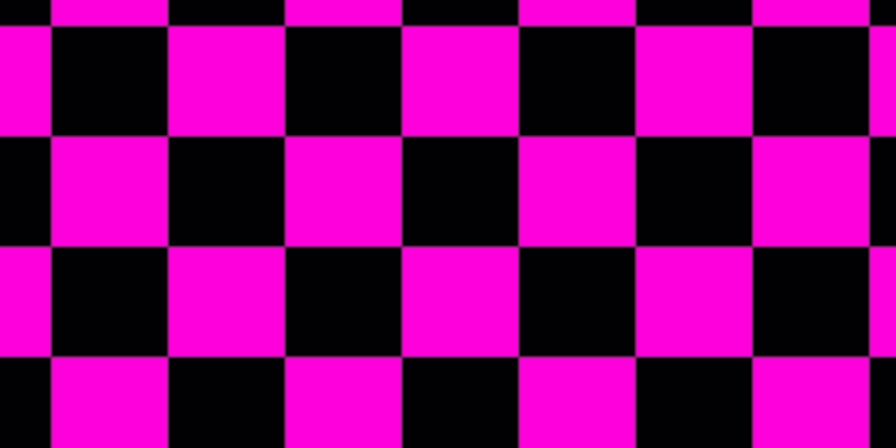
This pattern is drawn by a Shadertoy shader. Its source:

```glsl
// Magenta and black checkerboard of slightly wide cells with soft, dulled edges.

// Lengths are in canvas heights, measured from the lower left.
const vec2  CELL_SIZE   = vec2(0.2609, 0.2461);
const vec2  GRID_ORIGIN = vec2(0.1146, 0.2031);
const float EDGE_SOFT   = 0.005;   // half width of the colour transition
const float EDGE_DULL   = 0.8;     // strength of the green cast on edges
const vec3  BLACK       = vec3(0.004, 0.0, 0.006);
const vec3  MAGENTA     = vec3(0.995, 0.0, 0.862);

// Distance to the nearest grid line, with its sign flipping at every line.
vec2 signedGridDistance(vec2 p) {
    vec2 cell = (p - GRID_ORIGIN) / CELL_SIZE;
    return (0.5 - abs(mod(cell + 0.5, 2.0) - 1.0)) * CELL_SIZE;
}

// 0 inside black cells, 1 inside magenta cells, blended along the edges.
float checker(vec2 p, float pixel) {
    float halfWidth = max(EDGE_SOFT, 0.7 * pixel);
    vec2 side = clamp(signedGridDistance(p) / halfWidth, -1.0, 1.0);
    return 0.5 - 0.5 * side.x * side.y;
}

void mainImage(out vec4 fragColor, in vec2 fragCoord) {
    vec2 p = fragCoord / iResolution.y;
    float coverage = checker(p, 1.0 / iResolution.y);

    vec3 color = mix(BLACK, MAGENTA, coverage);

    // Partly covered edges lose some saturation, mostly on the bright side.
    color.g += EDGE_DULL * coverage * coverage * (1.0 - coverage);

    fragColor = vec4(color, 1.0);
}
```
